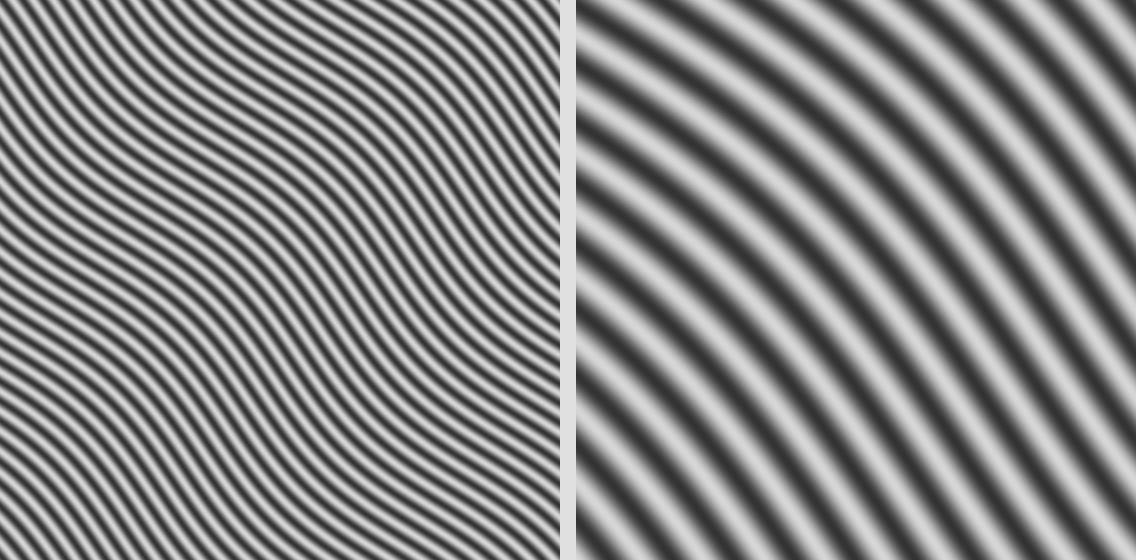
Left: the whole. Right: its middle third, enlarged.
This pattern is drawn by a Shadertoy shader. Its source:

```glsl
const float TAU = 6.2831853;

// Stripe count along the rising diagonal, bent by a slow wave across it
float stripePhase(vec2 p) {
    float along = p.x + 1.0 - p.y;
    float bend = 0.82 * sin(TAU * (0.97 * along - 0.13));
    return dot(p, vec2(23.0, 24.0)) + bend;
}

void mainImage(out vec4 fragColor, in vec2 fragCoord) {
    vec2 p = fragCoord / iResolution.xy;
    float phase = stripePhase(p);

    // Soft sinusoidal profile, fading to its mean when too fine to resolve
    float fade = 1.0 - smoothstep(0.4, 1.0, fwidth(phase));
    float ripple = cos(TAU * phase) * fade;

    fragColor = vec4(vec3(0.52 + 0.32 * ripple), 1.0);
}
```
